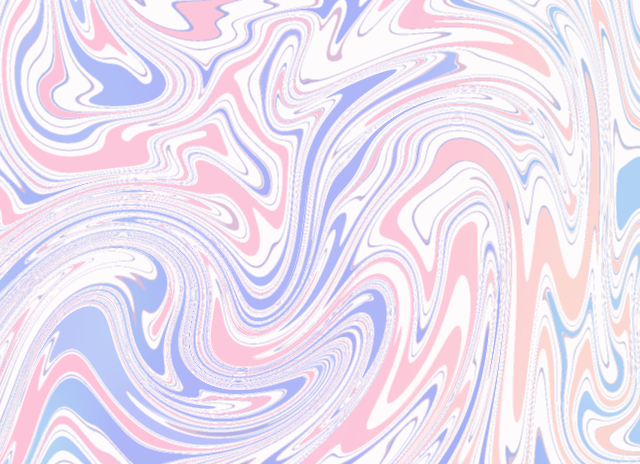
Write a WebGL 2 fragment shader that draws this background.

```glsl
#version 300 es
precision highp float;
// Pastel marbled paper: folded, swirling bands of blue and pink ink on white.

#define FOLDS 6             // rounds of swirling and shearing
#define SWIRL_TURN 2.2      // rotation at a swirl centre, radians
#define SWIRL_RADIUS 0.28
#define SHEAR_STRAIN 1.55
#define SHEAR_FREQ 4.6
#define BROAD_BANDS 9.0     // ink layers in the broad noise
#define FINE_BANDS 3.6      // ink layers in the fine noise
#define VEINS 3.0           // thin lines in each layer
#define VEIN_WIDTH 0.13     // share of the vein spacing
#define INK_WIDTH 0.84
#define SOFTNESS 0.0042     // edge blur, in canvas heights
#define SAMPLES 4           // supersampling per axis

uniform vec2 u_resolution;
out vec4 fragColor;

const vec3 PAPER = vec3(0.992, 0.984, 0.990);
const vec3 PERIWINKLE = vec3(0.640, 0.675, 0.970);
const vec3 SKY = vec3(0.650, 0.800, 0.955);
const vec3 PINK = vec3(0.990, 0.755, 0.845);
const vec3 PEACH = vec3(0.990, 0.835, 0.810);
const vec3 VEIN_SHADE = vec3(0.740, 0.740, 0.860);

float hash(vec2 p) {
    return fract(sin(dot(p, vec2(127.1, 311.7))) * 43758.5);
}

float noise(vec2 p) {
    vec2 i = floor(p), f = fract(p);
    f = f * f * f * (f * (f * 6.0 - 15.0) + 10.0);
    return mix(mix(hash(i), hash(i + vec2(1, 0)), f.x),
               mix(hash(i + vec2(0, 1)), hash(i + vec2(1, 1)), f.x), f.y);
}

// Area-preserving deformation: alternating vortices and sine shears
vec2 foldPaint(vec2 p) {
    for (int i = 0; i < FOLDS; i++) {
        float n = float(i);
        vec2 centre = fract(n * vec2(0.7549, 0.5698) + vec2(0.27, 0.32)) * vec2(1.4, 1.0);
        vec2 d = p - centre;
        float side = mod(n, 2.0) < 0.5 ? 1.0 : -1.0;
        float turn = side * SWIRL_TURN * exp(-dot(d, d) / (SWIRL_RADIUS * SWIRL_RADIUS));
        float c = cos(turn), s = sin(turn);
        p = centre + mat2(c, s, -s, c) * d;

        float angle = 0.9 + 2.4 * n;
        vec2 along = vec2(cos(angle), sin(angle));
        vec2 across = vec2(-along.y, along.x);
        float freq = SHEAR_FREQ + 1.9 * n;
        p += along * SHEAR_STRAIN / freq * sin(freq * dot(p, across) + 1.9 * n);
    }
    return p;
}

// Ink layer coordinate: each unit is one layer of paint
float inkLayer(vec2 p) {
    vec2 q = foldPaint(p);
    return BROAD_BANDS * noise(q * 1.7 + 11.0) + FINE_BANDS * noise(q * 4.0 + 37.0);
}

vec3 paint(float layer, float amount, vec3 blue, vec3 pink) {
    float id = floor(layer), f = fract(layer);
    bool isBlue = mod(id, 2.0) < 0.5;
    float width = amount * mix(0.2, 0.8, hash(vec2(id, 5.0))) * (isBlue ? 1.25 : 0.82);
    vec3 body = mix(isBlue ? blue : pink, PAPER, 0.3 * hash(vec2(id, 9.0)));
    if (abs(f - 0.5) < 0.5 * min(width, 0.84)) return body;

    // Thin veins in the bare paper
    float vein = abs(fract(f * VEINS + 0.5) - 0.5);
    vec3 line = mix(isBlue ? pink : blue, VEIN_SHADE, 0.5);
    return vein < 0.5 * VEIN_WIDTH ? line : PAPER;
}

void main() {
    vec2 uv = gl_FragCoord.xy / u_resolution;
    vec2 p = gl_FragCoord.xy / u_resolution.y;

    // Drift of the ink hues over the sheet
    float drift = noise(p * 3.0 + 4.0) - 0.5;
    vec3 blue = mix(PERIWINKLE, SKY, smoothstep(0.22, 0.5, abs(uv.x - 0.47) + 0.3 * drift));
    vec3 pink = mix(PINK, PEACH, smoothstep(0.55, 1.0, uv.x - 0.25 * (uv.y - 0.5) + 0.2 * drift));

    // Heavier ink at the lower left, sparser where layers are drawn thin
    float layer = inkLayer(p);
    vec2 slope = vec2(inkLayer(p + vec2(0.001, 0.0)), inkLayer(p + vec2(0.0, 0.001))) - layer;
    float density = length(slope) / 0.001;
    float amount = INK_WIDTH * mix(1.3, 0.7, smoothstep(0.1, 0.9, uv.y + 0.4 * (uv.x - 0.5)));
    amount *= mix(1.1, 0.5, smoothstep(15.0, 90.0, density));

    // Softened, supersampled edges
    vec3 sum = vec3(0.0);
    for (int y = 0; y < SAMPLES; y++) {
        for (int x = 0; x < SAMPLES; x++) {
            vec2 offset = (vec2(x, y) + 0.5) / float(SAMPLES) - 0.5;
            sum += paint(inkLayer(p + offset * SOFTNESS), amount, blue, pink);
        }
    }
    fragColor = vec4(sum / float(SAMPLES * SAMPLES), 1.0);
}
```
